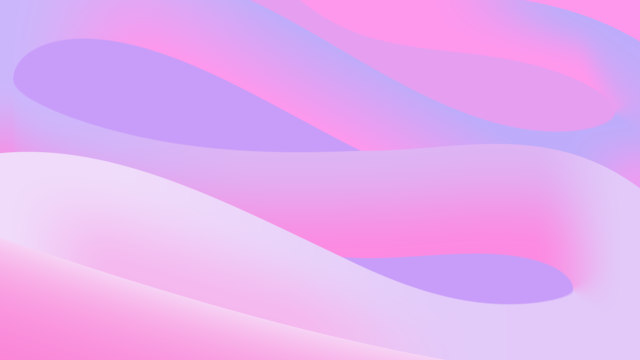
Reproduce this background procedurally as a WebGL 1 fragment shader.

```glsl
precision highp float;
// Soft folded ribbons in pink, lilac and periwinkle with leaf-shaped gaps between them.

uniform vec2 u_resolution;

#define GRID vec2(16.0, 9.0)   // canvas size in design units, y pointing down
#define EDGE_SMOOTH 0.75       // half width of an edge, in output samples
#define BACK_FADE 2.3          // reach of the pink on the back ribbon
#define MIDDLE_FADE 2.7        // reach of the lavender on the middle ribbon
#define CORNER_FADE 1.5        // reach of the glow in the lower corner
#define LEFT_TIP vec2(0.33, 1.98)
#define RIGHT_TIP vec2(15.38, 2.81)
#define FRONT_TIP vec2(14.33, 7.25)

const vec3 PERIWINKLE = vec3(0.745, 0.675, 0.98);
const vec3 SKY_LILAC = vec3(0.80, 0.715, 0.985);
const vec3 LAVENDER = vec3(0.87, 0.705, 0.955);
const vec3 VIOLET = vec3(0.785, 0.615, 0.975);
const vec3 ORCHID = vec3(0.90, 0.62, 0.945);
const vec3 PINK = vec3(0.995, 0.595, 0.93);
const vec3 HOT_PINK = vec3(0.99, 0.54, 0.885);
const vec3 CORNER_PINK = vec3(0.985, 0.48, 0.83);
const vec3 BLUSH = vec3(0.96, 0.72, 0.935);
const vec3 PALE_PINK = vec3(0.965, 0.83, 0.96);
const vec3 PALE_LEFT = vec3(0.94, 0.86, 0.98);
const vec3 PALE_RIGHT = vec3(0.885, 0.79, 0.975);

// Cubic through four values spaced evenly over s = 0..1.
float cubic(float s, vec4 v) {
  float u = 3.0 * s, a = u - 1.0, b = u - 2.0, c = u - 3.0;
  return dot(v, vec4(-a * b * c / 6.0, u * b * c / 2.0, -u * a * c / 2.0, u * a * b / 6.0));
}

// Offset of an edge that leaves a rounded tip; s runs away from the tip.
float tipCurve(float s, vec4 v) {
  s = clamp(s, 0.0, 1.1);
  return sqrt(s) * cubic(s, v);
}

// Edge width: wider where the curve is steep, fanning out beyond the tip.
float softness(float fromTip, float aa) {
  return aa * (1.0 + 0.55 / sqrt(max(fromTip, 0.02))) + max(-fromTip, 0.0);
}

float cover(float d, float width) {
  return smoothstep(-width, width, d);
}

void main() {
  vec2 p = gl_FragCoord.xy / u_resolution * GRID;
  p.y = GRID.y - p.y;
  float x = p.x, y = p.y;
  float aa = EDGE_SMOOTH * GRID.y / u_resolution.y;

  // Edges of the left gap; the lower one continues as the middle ribbon's rim.
  float leftS = min((x - LEFT_TIP.x) / 8.69, 1.0);
  float leftTop = LEFT_TIP.y + tipCurve(leftS, vec4(-3.33, -1.52, 0.325, 1.79))
                + 0.54 * max(x - 9.02, 0.0);
  float middleRim = x < 9.02
    ? LEFT_TIP.y + tipCurve(leftS, vec4(2.13, 2.39, 2.19, 1.79))
    : cubic((x - 9.02) / 6.98, vec4(3.77, 3.64, 3.70, 4.71));

  // Edges of the upper right gap and of the corner above it.
  float fromRight = RIGHT_TIP.x - x;
  float rightTop = RIGHT_TIP.y + tipCurve(fromRight / 7.88, vec4(-2.15, -2.28, -2.05, -2.81));
  float rightLow = RIGHT_TIP.y + tipCurve(fromRight / 9.13, vec4(1.67, 0.427, -1.375, -2.81));
  float cornerRim = x < 13.1 ? 0.22 * (x - 13.1)
                             : cubic((x - 13.1) / 2.9, vec4(0.0, 0.22, 0.55, 1.04));

  // Edges of the front gap, the front ribbon and its lower side.
  float fromFront = FRONT_TIP.x - x;
  float frontS = fromFront / 5.75;
  float frontTop = FRONT_TIP.y + tipCurve(frontS, vec4(-2.08, -1.55, -1.04, -0.82));
  float frontRim = x < 8.58
    ? cubic(x / 8.58, vec4(3.83, 4.08, 5.10, 6.44))
    : FRONT_TIP.y + tipCurve(frontS, vec4(0.85, 0.604, -0.02, -0.81));
  float lowRim = cubic(x / 11.15, vec4(5.94, 7.15, 8.19, 9.0));

  float leftSoft = softness(x - LEFT_TIP.x, aa);
  float rightSoft = softness(fromRight, aa);
  float frontSoft = softness(fromFront, aa);

  // Back ribbon: periwinkle warming to pink beside the left gap.
  vec3 cool = mix(SKY_LILAC, PERIWINKLE, smoothstep(1.0, 8.0, x));
  float warm = clamp(1.0 - (leftTop - y) / BACK_FADE, 0.0, 1.0) * smoothstep(0.1, 4.0, x);
  vec3 color = mix(cool, PINK, warm);
  color = mix(color, PINK, 0.7 * smoothstep(3.0, 4.6, y) * smoothstep(14.0, 16.0, x));

  // Upper right gap, the ribbon over it, and the corner.
  color = mix(color, ORCHID, cover(rightLow - y, rightSoft) * cover(fromRight, aa));
  float reach = mix(1.5, 4.0, smoothstep(14.4, 16.0, x));
  float shade = (1.0 - smoothstep(0.0, reach, y - cornerRim)) * smoothstep(10.5, 14.5, x);
  color = mix(color, mix(PINK, PERIWINKLE, shade), cover(rightTop - y, rightSoft));
  color = mix(color, PINK, cover(cornerRim - y, aa));

  // Left gap.
  color = mix(color, VIOLET, cover(y - leftTop, leftSoft) * cover(x - LEFT_TIP.x, aa));

  // Middle ribbon: lavender rim, pink depth, pale turn at the right.
  vec3 middle = mix(mix(SKY_LILAC, LAVENDER, smoothstep(0.0, 7.0, x)), HOT_PINK,
                    smoothstep(0.0, MIDDLE_FADE, y - middleRim));
  middle = mix(middle, PALE_RIGHT, smoothstep(13.3, 15.7, x));
  color = mix(color, middle, cover(y - middleRim, leftSoft));

  // Front gap.
  color = mix(color, VIOLET, cover(y - frontTop, frontSoft) * cover(fromFront, aa));

  // Front ribbon: pale, with a blush toward its lower side.
  float across = (y - frontRim) / max(lowRim - frontRim, 0.1);
  float blush = smoothstep(0.1, 1.0, across) * smoothstep(0.0, 3.0, x)
              * (1.0 - smoothstep(7.0, 12.0, x));
  vec3 front = mix(mix(PALE_LEFT, PALE_RIGHT, smoothstep(2.0, 13.0, x)), BLUSH, blush);
  color = mix(color, front, cover(y - frontRim, frontSoft));

  // Lower corner: pale rim glow falling off to deep pink.
  float depth = max(y - lowRim, 0.0);
  vec3 corner = mix(PALE_PINK, CORNER_PINK, 1.0 - exp(-depth / CORNER_FADE));
  color = mix(color, corner, cover(y - lowRim, aa));

  gl_FragColor = vec4(color, 1.0);
}
```
